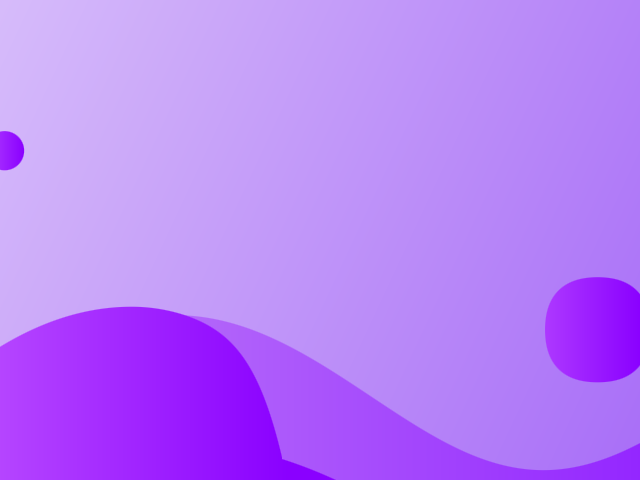
Reproduce this background procedurally as a Shadertoy shader.

```glsl
const float PI = 3.14159265;
const float ASPECT = 4.0 / 3.0;

const vec3 PALE_LILAC = vec3(0.84, 0.735, 0.98);
const vec3 SOFT_VIOLET = vec3(0.66, 0.43, 0.97);
const vec3 ORCHID = vec3(0.71, 0.27, 1.0);
const vec3 DEEP_VIOLET = vec3(0.54, 0.0, 1.0);
const vec3 WAVE_LIGHT = vec3(0.70, 0.40, 0.98);
const vec3 WAVE_DARK = vec3(0.58, 0.15, 1.0);

// Antialiased coverage of the region where the field is negative.
float coverage(float field) {
    float width = max(fwidth(field), 1e-5);
    return clamp(0.5 - field / width, 0.0, 1.0);
}

// Linear blend of two colours between two positions.
vec3 ramp(vec3 first, vec3 last, float start, float end, float position) {
    return mix(first, last, clamp((position - start) / (end - start), 0.0, 1.0));
}

float circleField(vec2 p, vec2 center, float radius) {
    return length(p - center) - radius;
}

// Circle swollen towards its four diagonals.
float blobField(vec2 p, vec2 center, float radius, float swell) {
    vec2 offset = p - center;
    float angle = atan(offset.y, offset.x);
    return length(offset) - radius + swell * cos(4.0 * angle);
}

// Gentle rise on the left of the crest, steep shoulder on the right.
float hillHeight(float x, float crestX, float crestY) {
    float d = x - crestX;
    float u = d / 0.3142;
    float shoulder = 0.139 * u * u + 0.179 * pow(abs(u), 6.0);
    float slope = 1.11 * d * d;
    return crestY - (d > 0.0 ? shoulder : slope);
}

float footHeight(float x, float startX, float startY) {
    float d = x - startX;
    return startY - 0.32 * d - 0.63 * d * d;
}

float waveHeight(float x, float crestX, float halfPeriod) {
    float phase = PI * (x - crestX) / halfPeriod;
    float bulge = sin(phase);
    return 0.182 + 0.1615 * cos(phase) + 0.0085 * bulge * bulge;
}

void mainImage(out vec4 fragColor, in vec2 fragCoord) {
    vec2 p = fragCoord / iResolution.xy * vec2(ASPECT, 1.0);

    // Diagonal backdrop
    float diagonal = dot(vec2(p.x, 1.0 - p.y), vec2(0.75, 0.35));
    vec3 color = ramp(PALE_LILAC, SOFT_VIOLET, 0.0, 1.35, diagonal);

    // Long wave
    float wave = p.y - waveHeight(p.x, 0.3646, 0.7674);
    vec3 waveColor = ramp(WAVE_LIGHT, WAVE_DARK, 0.40, ASPECT, p.x);
    color = mix(color, waveColor, coverage(wave));

    // Hill and its low foot
    float hill = p.y - hillHeight(p.x, 0.2743, 0.361);
    float foot = p.y - footHeight(p.x, 0.5885, 0.0434);
    vec3 hillColor = ramp(ORCHID, DEEP_VIOLET, 0.0, 0.60, p.x);
    color = mix(color, hillColor, coverage(min(hill, foot)));

    // Rounded blob at the right edge
    float blob = blobField(p, vec2(1.245, 0.313), 0.1125, 0.003);
    vec3 blobColor = ramp(ORCHID, DEEP_VIOLET, 1.09, 1.335, p.x);
    color = mix(color, blobColor, coverage(blob));

    // Small disc at the left edge
    float disc = circleField(p, vec2(0.0095, 0.686), 0.0408);
    vec3 discColor = ramp(ORCHID, DEEP_VIOLET, -0.04, 0.05, p.x);
    color = mix(color, discColor, coverage(disc));

    fragColor = vec4(color, 1.0);
}
```
